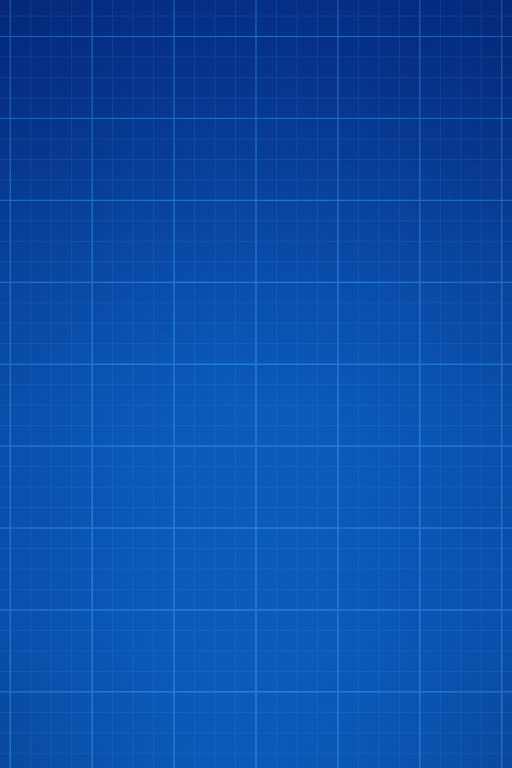
Give the GLSL for this pattern, as a Shadertoy shader.

```glsl
// Blueprint paper: fine, minor and major grid lines on a softly lit blue sheet.

vec2 hashGradient(vec2 cell) {
    vec2 h = vec2(dot(cell, vec2(127.1, 311.7)), dot(cell, vec2(269.5, 183.3)));
    return 2.0 * fract(sin(h) * 43758.5) - 1.0;
}

float gradientNoise(vec2 p) {
    vec2 i = floor(p), f = fract(p);
    vec2 u = f * f * f * (f * (f * 6.0 - 15.0) + 10.0);
    float a = dot(hashGradient(i), f);
    float b = dot(hashGradient(i + vec2(1, 0)), f - vec2(1, 0));
    float c = dot(hashGradient(i + vec2(0, 1)), f - vec2(0, 1));
    float d = dot(hashGradient(i + vec2(1, 1)), f - vec2(1, 1));
    return mix(mix(a, b, u.x), mix(c, d, u.x), u.y);
}

// Box-filtered coverage of square grid lines; thin lines fade instead of aliasing
float gridLines(vec2 p, float spacing, float width, float pixel) {
    vec2 dist = abs(fract(p / spacing + 0.5) - 0.5) * spacing;
    vec2 cover = clamp((0.5 * (width + pixel) - dist) / pixel, 0.0, min(1.0, width / pixel));
    return max(cover.x, cover.y);
}

void mainImage(out vec4 fragColor, in vec2 fragCoord) {
    vec2 uv = fragCoord / iResolution.xy;
    vec2 p = (fragCoord - 0.5 * iResolution.xy) / iResolution.x;
    float pixel = 1.0 / iResolution.x;

    // Sheet: deep blue at the top, brighter below, shaded toward the sides and foot
    float light = 1.0 - smoothstep(0.4, 1.08, uv.y);
    vec3 color = mix(vec3(0.02, 0.17, 0.51), vec3(0.042, 0.352, 0.728), light);
    float side = p.x * p.x;
    color *= 1.0 - 0.5 * side * vec3(1.0, 1.1, 0.75);
    color *= 1.0 - 0.05 * (1.0 - smoothstep(0.0, 0.2, uv.y)) * (0.4 + 4.0 * side);

    // Paper: crossed fibres and broad, faint mottling
    float fibres = gradientNoise(p * vec2(240.0, 70.0)) + gradientNoise(p * vec2(70.0, 240.0) + 31.0);
    color += vec3(0.3, 0.8, 1.0) * (0.008 * fibres + 0.006 * gradientNoise(p * 9.0));

    // Grid: each major cell holds 4 x 4 minor cells, each of those 5 x 5 fine ones
    vec2 g = p - vec2(0.0, 0.0387);
    float wear = 1.0 + 0.25 * gradientNoise(p * 14.0 + 7.0);
    vec3 ink = vec3(0.24, 0.64, 1.0);
    color = mix(color, ink, 0.035 * gridLines(g, 0.008, 0.0015, pixel));
    color = mix(color, ink, 0.13 * wear * gridLines(g, 0.04, 0.002, pixel));
    color = mix(color, ink, mix(0.36, 0.56, light) * (1.0 - side) * wear * gridLines(g, 0.16, 0.0022, pixel));

    fragColor = vec4(color, 1.0);
}
```
